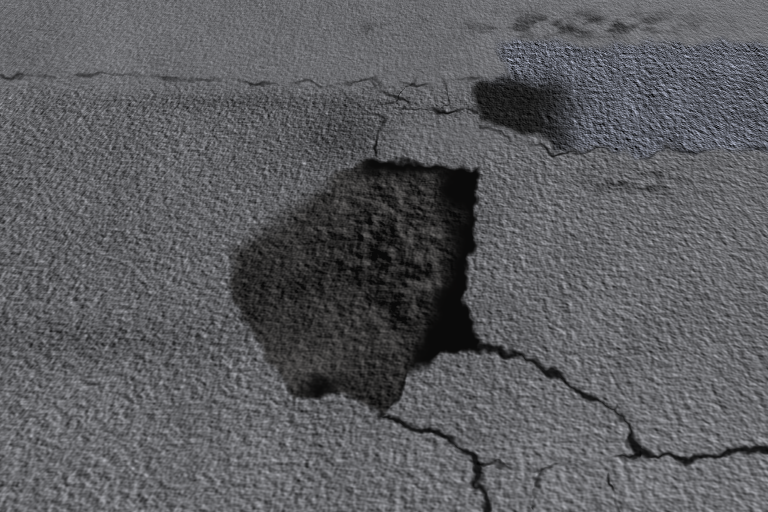
Reproduce this texture procedurally as a WebGL 1 fragment shader.

```glsl
precision highp float;
// Sunlit cracked asphalt with a deep pothole and a coarse gravel patch.
// Polyline distances shape hole, patch and cracks; embossed gradient
// noise at several scales gives the road grain, gravel and rubble.
uniform vec2 u_resolution;
const vec2 LIGHT = vec2(0.8, 0.6);

vec2 hash2(vec2 p) {
  vec3 k = fract(p.xyx * vec3(0.1031, 0.103, 0.0973));
  k += dot(k, k.yzx + 33.33);
  return fract((k.xx + k.yz) * k.zy);
}
float corner(vec2 c, vec2 f, vec2 o) { return dot(hash2(c + o) * 2.0 - 1.0, f - o); }
float gradNoise(vec2 p) {
  vec2 c = floor(p), f = fract(p), u = f * f * (3.0 - 2.0 * f), e = vec2(1, 0);
  return mix(mix(corner(c, f, e.yy), corner(c, f, e.xy), u.x),
    mix(corner(c, f, e.yx), corner(c, f, e.xx), u.x), u.y);
}
float fbm(vec2 p) {
  return gradNoise(p) + 0.5 * gradNoise(p * 2.03 + 17.0) + 0.25 * gradNoise(p * 4.1 + 31.0);
}
vec2 warp(vec2 p) { return vec2(fbm(p), fbm(p + 40.0)); }
// Relief lit from the upper right
float emboss(vec2 q) { return gradNoise(q - LIGHT * 0.4) - gradNoise(q + LIGHT * 0.4); }

// Pen: xy = last point, z = distance, w = side (positive outside)
void line(inout vec4 pen, vec2 p, vec2 b) {
  vec2 a = pen.xy, e = b - a, w = p - a;
  bvec3 side = bvec3(p.y >= a.y, p.y < b.y, e.x * w.y > e.y * w.x);
  if (all(side) || !any(side)) pen.w = -pen.w;
  float d = length(w - e * clamp(dot(w, e) / dot(e, e), 0.0, 1.0));
  pen = vec4(b, min(pen.z, d), pen.w);
}
void path(inout vec4 pen, vec2 p, vec4 two) { line(pen, p, two.xy); line(pen, p, two.zw); }

float holeDistance(vec2 p) {
  vec4 s = vec4(0.713, 0.69, 9, 1);
  path(s, p, vec4(0.935, 0.67, 0.925, 0.53));
  path(s, p, vec4(0.907, 0.41, 0.94, 0.316));
  path(s, p, vec4(0.86, 0.312, 0.8, 0.268));
  path(s, p, vec4(0.752, 0.19, 0.674, 0.228));
  path(s, p, vec4(0.576, 0.226, 0.527, 0.297));
  path(s, p, vec4(0.445, 0.434, 0.46, 0.51));
  path(s, p, vec4(0.645, 0.645, 0.713, 0.69));
  return s.z * s.w;
}
float patchDistance(vec2 p) {
  vec4 s = vec4(0.97, 0.918, 9, 1);
  path(s, p, vec4(1.6, 0.91, 1.6, 0.71));
  path(s, p, vec4(1.1, 0.705, 1.06, 0.735));
  path(s, p, vec4(0.94, 0.77, 0.915, 0.83));
  path(s, p, vec4(0.995, 0.85, 0.97, 0.918));
  return s.z * s.w;
}
float wideCracks(vec2 p) {
  vec4 s = vec4(0.94, 0.316, 9, 1);
  path(s, p, vec4(1.02, 0.31, 1.1, 0.25));
  path(s, p, vec4(1.2, 0.2, 1.26, 0.11)); line(s, p, vec2(1.52, 0.12));
  s.xy = vec2(0.8, 0.265); path(s, p, vec4(0.745, 0.18, 0.86, 0.15));
  path(s, p, vec4(0.935, 0.1, 0.95, -0.02));
  return s.z;
}
float fineCracks(vec2 p) {
  vec4 s = vec4(-0.02, 0.855, 9, 1);
  path(s, p, vec4(0.66, 0.84, 0.98, 0.842));
  s.xy = vec2(0.67, 0.82); path(s, p, vec4(0.745, 0.755, 0.73, 0.69));
  s.xy = vec2(0.72, 0.835); path(s, p, vec4(0.84, 0.785, 0.93, 0.78));
  s.xy = vec2(0.94, 0.757); path(s, p, vec4(1.09, 0.7, 1.52, 0.712));
  s.xy = vec2(0.935, 0.1); path(s, p, vec4(1.05, 0.085, 1.26, 0.105));
  s.xy = vec2(1.055, 0.085); line(s, p, vec2(1.04, 0.01));
  s.xy = vec2(1.18, 0.07); line(s, p, vec2(1.21, -0.01));
  return s.z;
}
float blob(vec2 p, float x, float y, float rx, float ry) {
  vec2 d = (p - vec2(x, y)) / vec2(rx, ry);
  return exp(-dot(d, d));
}

void main() {
  vec2 p = gl_FragCoord.xy / u_resolution.y;
  float depth = 1.6 - p.y, cloud = fbm(p * 7.0);
  vec2 ground = vec2((p.x - 0.75) / depth, -1.3 * log(depth));
  vec2 rough = p + 0.016 * warp(p * 28.0), bent = rough + 0.02 * warp(p * 10.0);
  // Road tone, grain and stains
  float far = smoothstep(0.79, 0.85, p.y), slab = blob(p, 0.9, 0.735, 0.14, 0.04);
  float coarse = emboss(ground * 65.0), fine = emboss(ground * 220.0 + 9.0);
  float grain = 0.35 * coarse + 0.8 * emboss(ground * 118.0) + 0.6 * fine;
  float tone = 0.41 + 0.04 * (far + slab + cloud) - 0.03 * smoothstep(0.1, 0.35, p.y);
  tone += 0.03 * smoothstep(0.9, 1.1, p.x) - 0.1 * blob(p, 0.66, 0.73, 0.09, 0.06);
  tone += 0.04 * fbm(ground * 32.0) - 0.05 * blob(p, 0.22, 0.34, 0.24, 0.035);
  tone += grain * mix(0.25, 0.13, max(far, slab)) - 0.05 * blob(p, 0.45, 0.8, 0.25, 0.015);
  float stains = blob(p, 1.24, 0.645, 0.09, 0.025) + blob(p, 1.15, 0.95, 0.2, 0.025)
    + blob(p, 0.755, 0.943, 0.05, 0.01);
  tone -= 0.25 * stains * smoothstep(-0.15, 0.3, fbm(p * vec2(18, 45)));
  // Cracks with uneven width, and a finely broken slab
  float vary = gradNoise(p * 19.0), width = 0.003 + 0.009 * vary;
  tone *= 0.2 + 0.8 * smoothstep(width - 0.002, width + 0.008, wideCracks(bent));
  float fade = smoothstep(-0.35, 0.4, vary) * mix(0.85, 0.55, far);
  tone *= 1.0 - fade * (1.0 - smoothstep(0.0, 0.006, fineCracks(bent)));
  float broken = 1.0 - smoothstep(0.0, 0.06, abs(gradNoise(rough * vec2(15, 24))));
  tone *= 1.0 - 0.6 * broken * blob(p, 0.82, 0.81, 0.1, 0.035);
  vec3 color = tone * vec3(0.99, 0.995, 1.025);
  // Blue-grey gravel patch with a shaded corner
  float gravel = 0.37 + 0.3 * emboss(ground * 90.0) + 0.3 * fine + 0.1 * fbm(p * 20.0);
  float shade = (1.0 - smoothstep(1.04, 1.17, bent.x)) * (1.0 - smoothstep(0.82, 0.87, bent.y));
  vec3 gravelColor = gravel * mix(vec3(0.97, 1, 1.1), vec3(0.32), shade);
  color = mix(gravelColor, color, smoothstep(-0.01, 0.01, patchDistance(bent)));
  // Pothole floor with rubble, shadowed by its upper and right walls
  float rubble = blob(p, 0.75, 0.51, 0.13, 0.17);
  float bed = 0.165 + 0.16 * grain + 0.09 * cloud + 0.05 * fbm(p * 25.0);
  bed += rubble * (0.2 * emboss(rough * 27.0) + 0.13 * coarse - 0.02);
  bed += 0.1 * blob(p, 0.6, 0.28, 0.09, 0.05) + 0.07 * blob(p, 0.61, 0.61, 0.08, 0.06);
  float wall = mix(0.79, 0.85, smoothstep(0.33, 0.48, p.y));
  float shadow = smoothstep(wall, wall + 0.05, bent.x + 0.04 * cloud);
  shadow = max(shadow, smoothstep(0.64, 0.675, rough.y) * smoothstep(0.68, 0.73, p.x));
  bed = mix(bed, 0.04, max(shadow, blob(rough, 0.625, 0.242, 0.035, 0.018)));
  for (int i = 0; i < 3; i++) bed += 0.13 * blob(bent, 0.825, 0.545 - 0.052 * float(i), 0.03, 0.013);
  float rim = 0.006 + 0.03 * blob(p, 0.54, 0.58, 0.1, 0.08);
  vec3 bedColor = max(bed, 0.035) * vec3(1.02, 1, 0.99);
  color = mix(bedColor, color, smoothstep(-rim, rim, holeDistance(rough)));
  gl_FragColor = vec4(clamp(color, 0.0, 1.0), 1);
}
```
